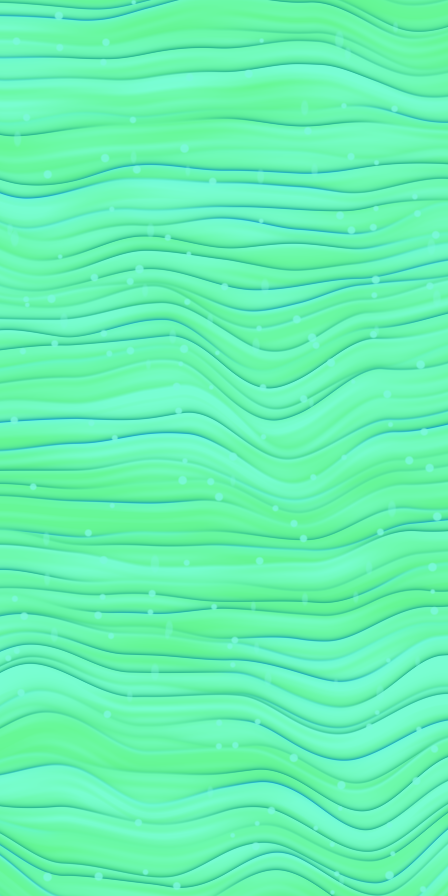
Write a Shadertoy shader that draws this texture.

```glsl
// Mint-green wavy sheets stacked like folded silk, dotted with tiny beads.
// Sheets are painted from top to bottom: each one has a noise-bent upper edge,
// a thin shadow cast on the sheet behind it, a pale aqua rim and soft pleats.

const float SPACING = 0.039;     // mean sheet height, canvas width = 1
const float JITTER = 0.8;        // unevenness of the spacing
const float SWELL = 0.19;        // height of the broad shared waves
const float WOBBLE = 0.030;      // height of each edge's own waves
const float SHADOW_WIDTH = 0.0045;
const float SHADE_WIDTH = 0.014;
const float RIM_WIDTH = 0.009;
const float BLUE_WIDTH = 0.0028;
const float PLEATS = 75.0;       // pleats per canvas width, along the depth
const float BEAD_CELL = 0.09;
const float BEAD_CHANCE = 0.30;
const int REACH = 6;             // sheets checked above and below a pixel

const vec3 LEAF = vec3(0.400, 0.970, 0.585);
const vec3 AQUA = vec3(0.475, 0.995, 0.825);
const vec3 RIM = vec3(0.400, 0.965, 0.890);
const vec3 SHADE = vec3(0.365, 0.940, 0.555);
const vec3 SHADOW = vec3(0.050, 0.600, 0.540);
const vec3 BLUE = vec3(0.080, 0.620, 0.930);
const vec3 BEAD = vec3(0.480, 0.975, 0.860);

float hash(vec2 p) {
    return fract(sin(dot(p, vec2(127.1, 311.7))) * 43758.5453);
}

float noise(vec2 p) {
    vec2 i = floor(p);
    vec2 f = fract(p);
    f = f * f * (3.0 - 2.0 * f);
    return mix(mix(hash(i), hash(i + vec2(1, 0)), f.x),
               mix(hash(i + vec2(0, 1)), hash(i + vec2(1, 1)), f.x), f.y);
}

// Height of the upper edge of a sheet at x
float edgeHeight(float id, float x) {
    float base = (id + JITTER * (hash(vec2(id, 3.0)) - 0.5)) * SPACING;
    float swell = noise(vec2(x * 4.3 + 0.3 + base * 0.9, base * 2.6 + 5.0)) - 0.5;
    float wobble = noise(vec2(x * 6.0, id * 7.0 + 40.0)) - 0.5;
    return base + SWELL * swell + WOBBLE * wobble;
}

// Coverage of the bead, if any, in this sheet's cell around p
float beadMask(float id, vec2 p, float px) {
    float cell = floor(p.x / BEAD_CELL);
    vec2 seed = vec2(cell + 17.0, id * 3.0);
    if (hash(seed) > BEAD_CHANCE) return 0.0;
    float x = (cell + mix(0.15, 0.85, hash(seed + 0.37))) * BEAD_CELL;
    float y = edgeHeight(id, x) + 0.022 * (hash(seed + 0.71) - 0.5);
    float radius = mix(0.0055, 0.0105, hash(seed + 0.53));
    float streak = step(0.8, hash(seed + 0.19));
    vec2 offset = (p - vec2(x, y)) * vec2(1.0, mix(1.0, 0.5, streak));
    float disc = 1.0 - smoothstep(radius - 0.002 - px, radius + px, length(offset));
    return disc * mix(0.85, 0.4, streak);
}

void mainImage(out vec4 fragColor, in vec2 fragCoord) {
    vec2 p = fragCoord / iResolution.x;
    float px = 0.7 / iResolution.x;

    // Slow drift between leaf green and aqua, stretched sideways
    float drift = 0.6 * noise(vec2(p.x * 2.2, p.y * 6.0 + 9.0))
                + 0.4 * noise(vec2(p.x * 5.0 + 7.0, p.y * 15.0));
    vec3 color = mix(LEAF, AQUA, drift);
    float beads = 0.0;
    float row = floor(p.y / SPACING);

    for (int k = REACH; k >= -REACH; k--) {
        float id = row + float(k);
        float depth = edgeHeight(id, p.x) - p.y;   // positive inside the sheet
        float above = max(-depth, 0.0);
        float below = max(depth, 0.0);

        // Creases come and go along each edge
        float strength = smoothstep(0.12, 0.8, noise(vec2(p.x * 3.0 + 3.0, id * 5.0)));
        float blueGate = smoothstep(0.5, 0.85, noise(vec2(p.x * 3.2 + 8.0, id * 9.0 + 2.0)));

        // Shade and shadow on the sheet behind
        color = mix(color, SHADE, 0.6 * exp(-above / SHADE_WIDTH));
        color = mix(color, SHADOW, 0.85 * strength * exp(-above / SHADOW_WIDTH));
        color = mix(color, BLUE, 0.75 * blueGate * strength * exp(-above / BLUE_WIDTH));

        // The sheet itself, with pleats along its edge and a pale rim
        float pleat = noise(vec2(p.x * 3.0, below * PLEATS + id * 13.0)) - 0.5;
        float tone = drift + 0.4 * (hash(vec2(id, 8.0)) - 0.5) + 0.55 * pleat;
        vec3 sheet = mix(LEAF, AQUA, clamp(tone * 1.35 - 0.12, 0.0, 1.0));
        sheet = mix(sheet, RIM, mix(0.2, 0.8, blueGate) * exp(-below / RIM_WIDTH));
        float blur = px + 0.004 * (1.0 - strength);
        color = mix(color, sheet, smoothstep(-blur, blur, depth));

        beads = max(beads, beadMask(id, p, px));
    }

    color = mix(color, BEAD, beads);
    fragColor = vec4(color, 1.0);
}
```
